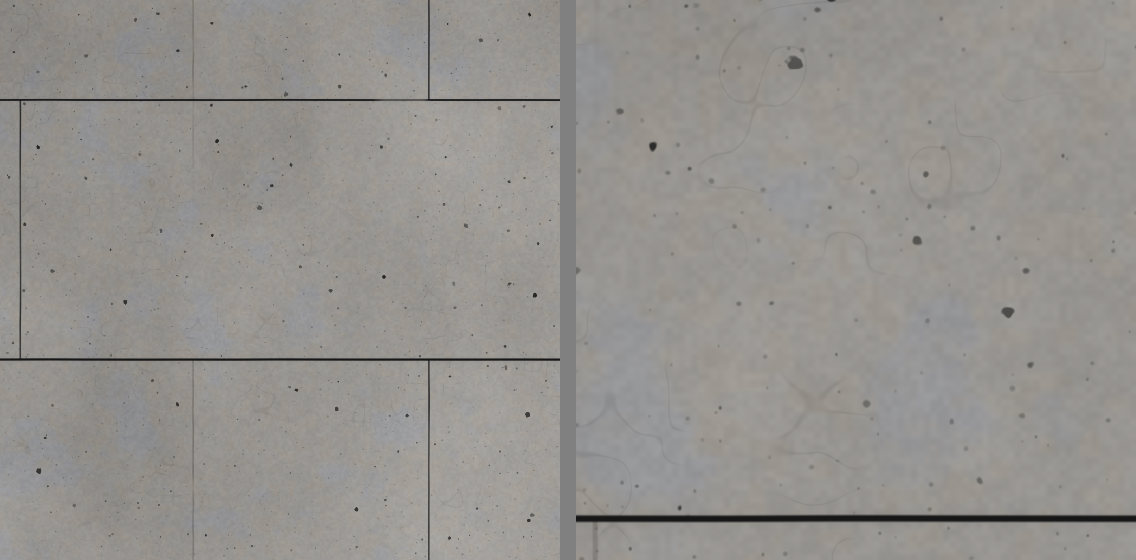
Left, the full canvas; right, a detail of the centre.
Write a three.js fragment shader that draws this texture.

```glsl
// Grey cast concrete panels in staggered courses with dark joints, a faint seam and scattered pores.
#define LOWER_JOINT 0.358
#define UPPER_JOINT 0.8215
#define OUTER_JOINT_X 0.766
#define MIDDLE_JOINT_X 0.0365
#define SEAM_X 0.345
#define JOINT_HALF_WIDTH 0.0019
#define SOFTNESS 0.0010
#define CLOUD_CONTRAST 0.13
#define GRAIN_CONTRAST 0.050
#define CONCRETE vec3(0.590, 0.580, 0.565)
#define JOINT_DARK vec3(0.085, 0.085, 0.090)
#define PORE_DARK vec3(0.13, 0.13, 0.125)

varying vec2 vUv;

float hash(vec2 p) {
  vec3 q = fract(vec3(p.xyx) * 0.1031);
  q += dot(q, q.yzx + 33.33);
  return fract((q.x + q.y) * q.z);
}

float noise(vec2 p) {
  vec2 cell = floor(p);
  vec2 f = fract(p);
  f = f * f * (3.0 - 2.0 * f);
  float low = mix(hash(cell), hash(cell + vec2(1.0, 0.0)), f.x);
  float high = mix(hash(cell + vec2(0.0, 1.0)), hash(cell + vec2(1.0, 1.0)), f.x);
  return mix(low, high, f.y);
}

float fbm(vec2 p) {
  float sum = 0.0;
  float weight = 0.5;
  for (int i = 0; i < 5; i++) {
    sum += weight * noise(p);
    p = mat2(0.8, 0.6, -0.6, 0.8) * p * 2.05 + 17.3;
    weight *= 0.5;
  }
  return sum / 0.96875;
}

float line(float distanceToLine, float halfWidth) {
  return 1.0 - smoothstep(halfWidth - SOFTNESS, halfWidth + SOFTNESS, abs(distanceToLine));
}

// One irregular pore per occupied cell, kept clear of the cell edges.
float pores(vec2 uv, float cells, float chance, float minRadius, float maxRadius, float seed) {
  vec2 cell = floor(uv * cells);
  vec2 id = cell + seed;
  vec2 jitter = vec2(hash(id + 3.1), hash(id + 47.7));
  vec2 offset = uv - (cell + 0.15 + 0.7 * jitter) / cells;
  float size = hash(id + 91.3);
  float radius = mix(minRadius, maxRadius, size * size);
  offset.x *= mix(0.8, 1.3, hash(id + 23.9));
  float edge = length(offset) + radius * 0.7 * (noise(uv * 330.0 + seed) - 0.5);
  float present = step(hash(id + 71.7), chance);
  float depth = mix(0.45, 1.0, hash(id + 13.3));
  return present * depth * (1.0 - smoothstep(radius - SOFTNESS, radius + SOFTNESS, edge));
}

void main() {
  vec2 uv = vUv;
  float middle = step(LOWER_JOINT, uv.y) * step(uv.y, UPPER_JOINT);
  float outer = 1.0 - middle;

  // Soft clouds, vertical streaks and a lighter lower right.
  float cloud = fbm(uv * 3.6 + 5.2) - 0.5;
  float streak = noise(vec2(uv.x * 24.0, uv.y * 3.0) + 8.0) - 0.5;
  float tone = cloud * CLOUD_CONTRAST + streak * 0.012;
  tone += 0.022 * (uv.x - uv.y) + 0.005;
  tone -= 0.008 * outer * step(uv.x, SEAM_X);

  // Sandy grain and sparse hairline marks.
  float grain = noise(uv * 260.0) * 0.6 + noise(uv * 120.0 + 31.0) * 0.4 - 0.5;
  tone += grain * GRAIN_CONTRAST;
  float hairline = 1.0 - smoothstep(0.0, 0.035, abs(noise(uv * 42.0 + 3.0 * cloud) - 0.5));
  tone -= 0.035 * hairline * smoothstep(0.52, 0.72, noise(uv * 19.0 + 60.0));
  vec3 color = CONCRETE + tone;

  // Cool and warm mineral stains.
  float stain = fbm(uv * 13.0 + 40.0);
  color += vec3(-0.012, 0.0, 0.026) * smoothstep(0.58, 0.74, stain);
  color += vec3(0.008, 0.002, -0.010) * smoothstep(0.55, 0.75, noise(uv * 75.0 + 9.0));

  // Air holes from large to speck size.
  float holes = pores(uv, 9.0, 0.34, 0.0026, 0.0052, 11.0);
  holes = max(holes, 0.85 * pores(uv, 17.0, 0.24, 0.0014, 0.0034, 131.0));
  holes = max(holes, 0.60 * pores(uv, 34.0, 0.20, 0.0008, 0.0022, 257.0));
  holes = max(holes, 0.35 * pores(uv, 73.0, 0.22, 0.0006, 0.0015, 419.0));
  color = mix(color, PORE_DARK, holes);

  // Pale seam that fades out down the middle course.
  float seamFade = mix(0.38, 0.22 * smoothstep(0.56, UPPER_JOINT, uv.y), middle);
  float seamWear = 0.45 + 0.75 * noise(vec2(3.0, uv.y * 38.0));
  float seamX = SEAM_X + 0.0014 * (noise(vec2(7.0, uv.y * 30.0)) - 0.5);
  color = mix(color, vec3(0.31, 0.29, 0.275), line(uv.x - seamX, 0.0015) * seamFade * seamWear);

  // Vertical joints, staggered between courses.
  float jointX = mix(OUTER_JOINT_X, MIDDLE_JOINT_X, middle);
  float wobble = 0.0007 * (noise(vec2(uv.y * 24.0, 2.0)) - 0.5);
  float vertical = line(uv.x - jointX + wobble, 0.0014);
  float verticalWear = 0.70 + 0.25 * noise(vec2(uv.y * 18.0, 5.0));
  color = mix(color, JOINT_DARK + 0.06, vertical * verticalWear);

  // Horizontal joints, the upper one slimmer with a worn stretch.
  float sag = 0.0008 * (noise(vec2(uv.x * 12.0, 4.0)) - 0.5);
  float worn = smoothstep(0.66, 0.69, uv.x) * (1.0 - smoothstep(0.755, 0.77, uv.x));
  float upper = line(uv.y - UPPER_JOINT + sag, JOINT_HALF_WIDTH * 0.85) * (1.0 - 0.45 * worn);
  float lower = line(uv.y - LOWER_JOINT + sag * 0.5, JOINT_HALF_WIDTH);
  float shade = exp(-min(abs(uv.y - UPPER_JOINT), abs(uv.y - LOWER_JOINT)) / 0.0025);
  color *= 1.0 - 0.10 * shade;
  color = mix(color, JOINT_DARK, max(upper * 0.93, lower));

  gl_FragColor = vec4(color, 1.0);
}
```
